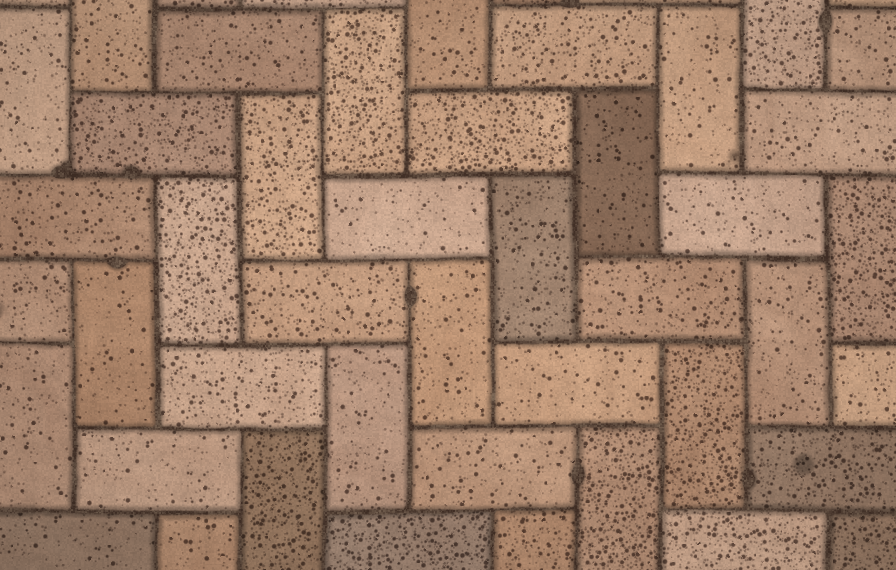
A Shadertoy shader for this texture:

```glsl
// Worn clay pavers in a single-width herringbone with thin dark joints.
// Each point finds its 1x2 brick from a diagonal cell index; a rounded-box
// distance gives the joints, layered sines the mottling, cellular noise the pores.

#define CELLS_ACROSS 10.67
#define GRID_OFFSET vec2(0.14, -0.083)
#define JOINT 0.022
#define CORNER 0.055
#define WOBBLE 0.012
#define JITTER 0.022
#define PORE_SCALE 13.0
#define PORE_DEPTH 0.55
#define CLAY_DARK vec3(0.62, 0.47, 0.375)
#define CLAY_LIGHT vec3(0.82, 0.675, 0.565)
#define MORTAR_DARK vec3(0.25, 0.18, 0.145)
#define MORTAR_LIGHT vec3(0.50, 0.42, 0.35)

float hash(vec2 p) {
    vec3 q = fract(p.xyx * vec3(0.1031, 0.1030, 0.0973));
    q += dot(q, q.yzx + 33.33);
    return fract((q.x + q.y) * q.z);
}

vec2 hash2(vec2 p) {
    return vec2(hash(p), hash(p + 57.3));
}

// Layered sines, rotated and folded per octave; roughly -1 to 1
float mottle(vec2 p) {
    float sum = 0.0, amp = 0.6;
    for (int i = 0; i < 5; i++) {
        p = mat2(1.4, 1.1, -1.1, 1.4) * p + 1.7;
        p += 0.9 * sin(p.yx * 1.2);
        sum += amp * sin(p.x) * sin(p.y);
        amp *= 0.65;
    }
    return sum;
}

// Nearest feature point: x = distance, y = random value of that point
vec2 cellular(vec2 p) {
    vec2 base = floor(p), best = vec2(9.0, 0.0);
    for (int j = -1; j <= 1; j++)
    for (int i = -1; i <= 1; i++) {
        vec2 c = base + vec2(i, j);
        float d = length(c + hash2(c) - p);
        if (d < best.x) best = vec2(d, hash(c + 19.7));
    }
    return best;
}

// Round pits; amount sets how many feature points become a pit
float pores(vec2 p, float amount, float blur) {
    vec2 c = cellular(p);
    float radius = mix(0.14, 0.36, fract(c.y * 37.0));
    return step(c.y, amount) * (1.0 - smoothstep(radius - blur, radius + blur, c.x));
}

float roundedBox(vec2 p, vec2 halfSize, float r) {
    vec2 q = abs(p) - halfSize + r;
    return length(max(q, 0.0)) + min(max(q.x, q.y), 0.0) - r;
}

void mainImage(out vec4 fragColor, in vec2 fragCoord) {
    float px = CELLS_ACROSS / iResolution.x;
    vec2 p = vec2(fragCoord.x, iResolution.y - fragCoord.y) * px + GRID_OFFSET;
    p += 0.025 * sin(p.yx * vec2(0.9, 0.7) + vec2(0.4, 2.6));

    // Herringbone: steps 0,1 stack an upright brick, steps 2,3 a lying one
    vec2 cell = floor(p);
    float stepId = mod(cell.x + cell.y, 4.0);
    bool upright = stepId < 2.0;
    vec2 brick = cell - (upright ? vec2(0.0, stepId) : vec2(stepId - 2.0, 0.0));
    vec2 size = upright ? vec2(1.0, 2.0) : vec2(2.0, 1.0);
    vec2 seed = brick + 40.0;
    vec2 local = p - brick - 0.5 * size;
    vec2 grain = local + 9.0 * hash2(seed + 3.1);

    // Brick outline with laying error, wavy edges and chipped spots
    vec2 shift = (hash2(seed + 8.0) - 0.5) * JITTER;
    float dist = roundedBox(local - shift, 0.5 * size - JOINT, CORNER);
    dist += WOBBLE * mottle(grain * 2.2);
    vec2 chip = cellular(p * 0.9 + 4.0);
    dist += 0.09 * step(chip.y, 0.3) * (1.0 - smoothstep(0.02, 0.14, chip.x));
    float face = 1.0 - smoothstep(-0.7 * px - 0.008, 0.7 * px + 0.008, dist);

    // Clay: tone per brick, cloudy mottling and fine grit
    float tone = hash(seed);
    float cloud = mottle(grain * 0.75);
    float grit = hash(floor(p * 48.0) + 200.0) - 0.5;
    vec3 clay = mix(CLAY_DARK, CLAY_LIGHT, 0.2 + 0.65 * tone + 0.17 * cloud);
    clay *= 1.0 + (hash(seed + 5.0) - 0.5) * vec3(0.02, -0.02, -0.10);
    clay *= 1.0 - 0.24 * step(0.93, hash(seed + 11.0));
    clay *= 1.0 + 0.09 * grit + 0.035 * mottle(grain * 5.0);

    // Pits, more of them on some bricks
    float porosity = mix(0.12, 0.6, pow(hash(seed + 23.0), 1.6));
    float blur = 0.08 + 0.5 * px * PORE_SCALE;
    float pits = pores(grain * PORE_SCALE, porosity, blur);
    pits = max(pits, 0.6 * pores(grain * PORE_SCALE * 1.7 + 5.0, porosity, blur * 1.7));
    clay *= 1.0 - PORE_DEPTH * pits * vec3(0.92, 1.0, 1.02);

    // Occasional round stain and grime along the edges
    vec2 spot = (hash2(seed + 31.0) - 0.5) * (size - 0.4);
    float stain = 1.0 - smoothstep(0.08, 0.17, length(local - spot) + 0.03 * cloud);
    clay *= 1.0 - 0.28 * stain * step(0.86, hash(seed + 37.0));
    clay *= 1.0 - 0.27 * smoothstep(-0.075, 0.0, dist + 0.015 * cloud);

    // Sandy joints, deepest at the middle
    float sand = clamp(0.35 + 0.35 * mottle(p * 5.0) + 0.5 * grit, 0.0, 1.0);
    vec3 color = mix(mix(MORTAR_DARK, MORTAR_LIGHT, sand), clay, face);

    // Gentle falloff towards the borders
    vec2 uv = fragCoord / iResolution.xy - vec2(0.55, 0.5);
    color *= 1.03 - 0.28 * dot(uv, uv);
    fragColor = vec4(color, 1.0);
}
```
